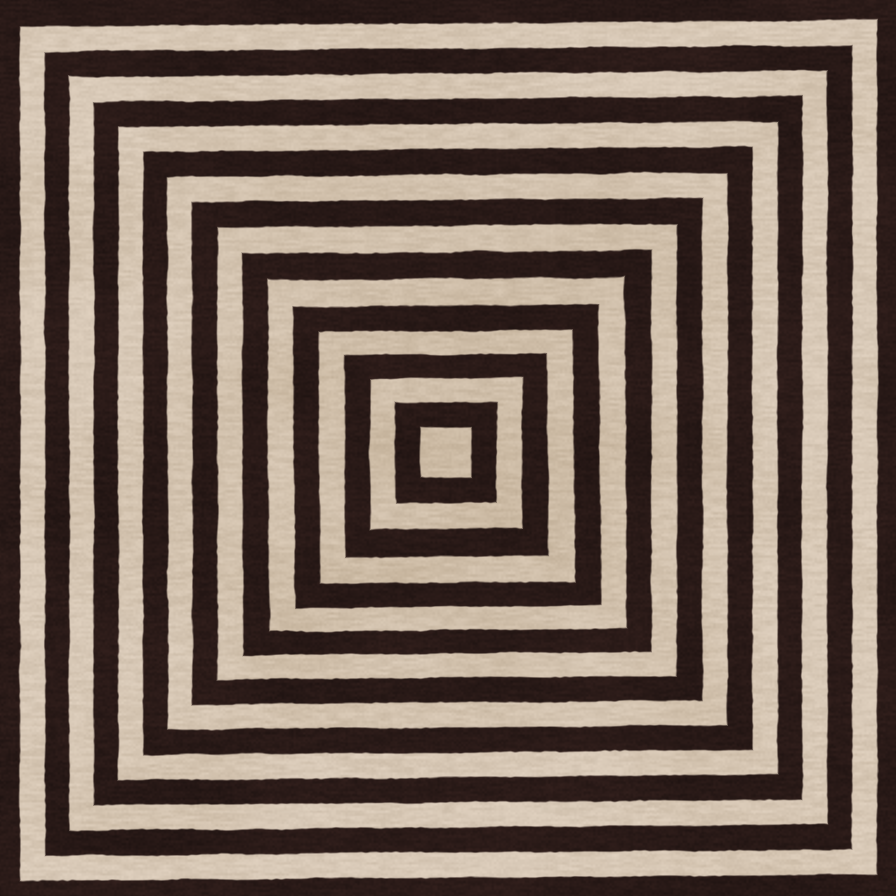
This pattern is drawn by a WebGL 1 fragment shader. Its source:

```glsl
precision highp float;
uniform vec2 u_resolution;

const vec2 CENTER = vec2(0.4974, 0.4954);
const vec3 CREAM_PALE = vec3(0.85, 0.79, 0.72);
const vec3 CREAM_WARM = vec3(0.79, 0.72, 0.63);
const vec3 BROWN = vec3(0.16, 0.10, 0.09);

float hash(vec2 p) {
  return fract(sin(dot(p, vec2(127.1, 311.7))) * 43758.5453);
}

float noise(vec2 p) {
  vec2 cell = floor(p);
  vec2 f = fract(p);
  f = f * f * (3.0 - 2.0 * f);
  float low = mix(hash(cell), hash(cell + vec2(1.0, 0.0)), f.x);
  float high = mix(hash(cell + vec2(0.0, 1.0)), hash(cell + 1.0), f.x);
  return mix(low, high, f.y);
}

float bump(float x, float middle, float width) {
  float d = (x - middle) / width;
  return exp(-d * d);
}

// Hand-woven distortion: tilt, sag and small ripples along the edges
vec2 weave(vec2 p) {
  float r = max(abs(p.x), abs(p.y));
  float sag = bump(r, 0.15, 0.065);
  float spread = 0.0036 * bump(r, 0.28, 0.15);
  vec2 q = p;
  q.x += 0.009 * sag * p.y - sign(p.x) * spread;
  q.y += 0.0058 * sag - 0.008 * p.x;
  vec2 ripple = vec2(noise(p.yx * vec2(28.0, 45.0) + 40.0),
                     noise(p * vec2(28.0, 45.0) + 80.0)) - 0.5;
  vec2 fray = vec2(noise(p.yx * vec2(180.0, 90.0) + 20.0),
                   noise(p * vec2(180.0, 90.0) + 60.0)) - 0.5;
  return q + 0.0022 * ripple + 0.0012 * fray;
}

// Ring number from the middle, with its own pitch on each side
float ringIndex(vec2 p) {
  vec2 pitch = vec2(p.x > 0.0 ? 0.0283 : 0.0279,
                    p.y > 0.0 ? 0.02815 : 0.02793);
  vec2 t = abs(p) / pitch;
  return clamp(max(t.x, t.y), 0.5, 17.5);
}

// Positive inside pale bands, negative inside dark ones
float bandDistance(float t) {
  return 0.5 - abs(mod(t + 0.5, 2.0) - 1.0);
}

void main() {
  vec2 uv = gl_FragCoord.xy / u_resolution;
  vec2 p = uv - CENTER;
  float r = max(abs(p.x), abs(p.y));

  float band = bandDistance(ringIndex(weave(p)));
  float soft = 0.03 + 18.0 / min(u_resolution.x, u_resolution.y);
  float pale = smoothstep(-soft, soft, band);

  // Wool pile: long threads, fine grain and broad patches
  float threads = noise(uv * vec2(70.0, 330.0)) - 0.5;
  float grain = noise(uv * 380.0) - 0.5;
  float patches = noise(uv * vec2(9.0, 14.0) + 7.0) - 0.5;

  float fade = smoothstep(0.05, 0.45, r) * 0.6 + 0.25;
  vec3 cream = mix(CREAM_WARM, CREAM_PALE,
                   clamp(fade + 0.5 * patches + 0.35 * threads, 0.0, 1.0));
  cream += 0.035 * threads + 0.03 * grain;
  vec3 brown = BROWN * (1.0 + 0.18 * patches + 0.2 * threads + 0.2 * grain);

  gl_FragColor = vec4(mix(brown, cream, pale), 1.0);
}
```
